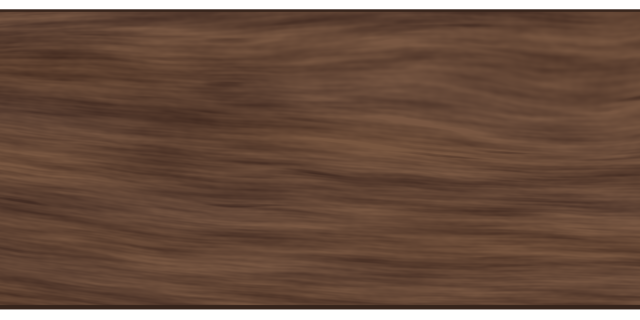
This texture is drawn by a Shadertoy shader. Its source:

```glsl
// A dark walnut board with long horizontal grain between two white margins.
// Gradient noise, stretched along a gently fanning flow, is summed over four
// scales; thin dark pores and short flecks are then laid over the streaks.

#define BOARD_BOTTOM 0.033
#define BOARD_TOP    0.971
#define RIM_BOTTOM   0.014
#define RIM_TOP      0.008
#define GRAIN_SCALE  vec2(0.7, 10.0)
#define GRAIN_GROWTH vec2(2.1, 2.3)
#define WOOD_DARK    vec3(0.330, 0.225, 0.172)
#define WOOD_LIGHT   vec3(0.440, 0.315, 0.238)
#define RIM_COLOR    vec3(0.215, 0.145, 0.110)
#define MARGIN_COLOR vec3(1.0, 1.0, 0.995)
#define PORE_DEPTH   0.75

// Random gradient with both components in -1..1
vec2 gradientAt(vec2 cell) {
    uvec2 q = uvec2(ivec2(cell)) * uvec2(1597334673u, 3812015801u);
    uint h = q.x ^ q.y;
    h = (h ^ (h >> 15)) * 2246822519u;
    h = (h ^ (h >> 13)) * 3266489917u;
    h ^= h >> 16;
    return vec2(float(h & 65535u), float(h >> 16)) / 32767.5 - 1.0;
}

float gradientNoise(vec2 p) {
    vec2 cell = floor(p);
    vec2 f = p - cell;
    vec2 w = f * f * f * (f * (f * 6.0 - 15.0) + 10.0);
    vec2 e = vec2(1.0, 0.0);
    float a = dot(gradientAt(cell), f);
    float b = dot(gradientAt(cell + e.xy), f - e.xy);
    float c = dot(gradientAt(cell + e.yx), f - e.yx);
    float d = dot(gradientAt(cell + e.xx), f - e.xx);
    return mix(mix(a, b, w.x), mix(c, d, w.x), w.y);
}

// Bends the plane so that lines of constant y follow the grain
vec2 grainFlow(vec2 p) {
    float fall = mix(0.14, -0.08, smoothstep(0.5, 1.05, p.y));
    float y = p.y + fall * (1.0 - exp(-1.2 * p.x));
    float dx = (p.x - 1.77) / 0.32;
    float dy = (p.y - 0.62) / 0.25;
    y += 0.030 * exp(-dx * dx - dy * dy);
    y += 0.030 * gradientNoise(p * vec2(1.3, 3.0) + 7.0);
    y += 0.006 * gradientNoise(p * vec2(5.0, 9.0) + 31.0);
    return vec2(p.x, y);
}

// Streaks from broad bands down to single fibres
float grainTone(vec2 g) {
    vec4 weight = vec4(0.75, 1.05, 0.95, 0.60);
    vec2 scale = GRAIN_SCALE;
    float tone = 0.0;
    for (int i = 0; i < 4; i++) {
        tone += weight[i] * gradientNoise(g * scale + 17.3 * float(i + 1));
        scale *= GRAIN_GROWTH;
    }
    return tone;
}

// Sparse dark lines, gathered in patches
float pores(vec2 g) {
    float line = gradientNoise(g * vec2(3.5, 62.0) + 91.0);
    float patchy = gradientNoise(g * vec2(1.6, 11.0) + 53.0);
    return smoothstep(0.16, 0.50, line) * smoothstep(-0.10, 0.30, patchy);
}

vec3 woodColor(vec2 p) {
    vec2 g = grainFlow(p);
    float tone = 0.56 + grainTone(g);
    tone -= PORE_DEPTH * pores(g);
    tone += 0.22 * gradientNoise(g * vec2(28.0, 110.0) + 5.0);

    // Slow shading: deeper at the lower left, paler at the right
    tone += 0.10 * (p.x - 1.0) - 0.22 * exp(-2.5 * length(p - vec2(0.0, 0.15)));
    tone = clamp(tone, -0.85, 1.30);

    vec3 color = mix(WOOD_DARK, WOOD_LIGHT, tone);
    float tint = gradientNoise(g * vec2(0.9, 7.0) + 143.0);
    return color + tint * vec3(0.006, -0.004, -0.020);
}

void mainImage(out vec4 fragColor, in vec2 fragCoord) {
    vec2 p = fragCoord / iResolution.y;
    float soft = 0.75 / iResolution.y;

    // Wood face inside its dark rims
    float face = smoothstep(-soft, soft, p.y - BOARD_BOTTOM - RIM_BOTTOM)
               * smoothstep(-soft, soft, BOARD_TOP - RIM_TOP - p.y);
    vec3 color = mix(RIM_COLOR, woodColor(p), face);

    // White margins above and below
    float board = smoothstep(-soft, soft, p.y - BOARD_BOTTOM)
                * smoothstep(-soft, soft, BOARD_TOP - p.y);
    fragColor = vec4(mix(MARGIN_COLOR, color, board), 1.0);
}
```
